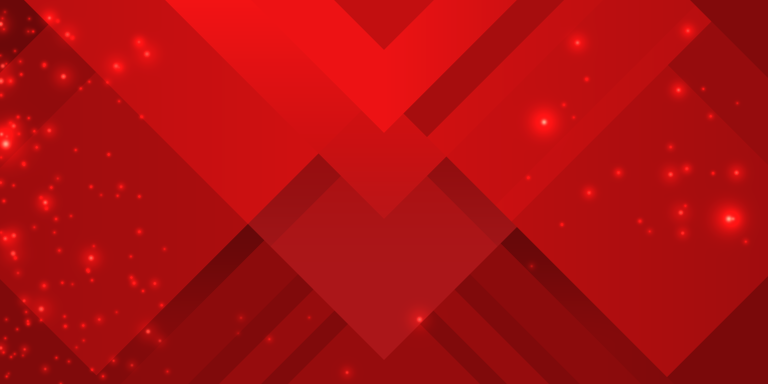
A Shadertoy shader for this background:

```glsl
// Chevron tips, measured down from the top edge
const float TIP_SMALL = 0.130;
const float TIP_BRIGHT = 0.346;
const float TIP_MIDDLE = 0.570;
const float TIP_LARGE = 0.9375;

// Inner edges of the side panels along the two diagonals
const float LEFT_EDGE = 0.229;
const float RIGHT_EDGE = 0.245;

// Tints and sparks
const vec3 RED = vec3(1.0, 0.077, 0.084);
const vec3 CHEVRON_HAZE = vec3(0.0, 0.035, 0.04);
const vec3 HALO = vec3(1.0, 0.07, 0.06);
const vec3 CORE = vec3(0.75, 0.55, 0.45);
const int LEFT_SPARKS = 120;
const int RIGHT_SPARKS = 26;
const int LOW_SPARKS = 8;

float hash(float n) {
    return fract(sin(n * 127.1 + 3.7) * 43758.55);
}

// Smooth half plane: one where x lies below the edge
float below(float x, float edge) {
    float w = 0.9 / iResolution.y;
    return 1.0 - smoothstep(edge - w, edge + w, x);
}

float between(float x, float lo, float hi) {
    return below(x, hi) * (1.0 - below(x, lo));
}

// Parallel strips behind the large chevron; t crosses them, fade runs down
float stripLevel(float t, float inner, float fade) {
    float level = mix(0.59, 0.50, between(t, 0.68, 0.75));
    level = mix(level, 0.55, below(t, 0.57));
    level = mix(level, 0.50, between(t, 0.49, 0.57));
    return mix(level, mix(0.40, 0.52, fade), below(t, inner + 0.085));
}

vec3 spark(vec2 p, vec2 center, float size) {
    vec2 d = p - center;
    float r2 = dot(d, d);
    float halo = exp(-r2 / (size * size));
    float bead = exp(-r2 / (0.03 * size * size + 0.000006));
    return HALO * halo * 0.32 + CORE * bead * smoothstep(0.004, 0.035, size)
         + HALO * bead * 0.35;
}

// Random sparks in a box, crowded toward its left side by the power
vec3 sparkField(vec2 p, vec2 lo, vec2 hi, float crowd, int count, float seed) {
    vec3 light = vec3(0.0);
    for (int i = 0; i < count; i++) {
        float n = seed + float(i) * 4.0;
        vec2 r = vec2(pow(hash(n), crowd), hash(n + 1.0));
        float size = mix(0.006, 0.032, pow(hash(n + 2.0), 5.0));
        light += spark(p, mix(lo, hi, r), size) * mix(0.4, 0.95, hash(n + 3.0));
    }
    return light;
}

void mainImage(out vec4 fragColor, in vec2 fragCoord) {
    vec2 p = fragCoord / iResolution.y;
    float x = p.x - 0.5 * iResolution.x / iResolution.y;
    float depth = 1.0 - p.y;

    // Diagonal axes: a grows down-right, b grows down-left
    float a = depth + x;
    float b = depth - x;
    float v = max(a, b);

    // Lower strips, split at the centre line
    float fade = smoothstep(0.58, 0.9, depth);
    float level = mix(stripLevel(b, RIGHT_EDGE, fade), stripLevel(a, LEFT_EDGE, fade), below(x, 0.0));
    level -= 0.04 * smoothstep(0.5, 1.0, abs(x));

    // Large and middle chevrons, with side arms that fade downward
    float large = below(v, TIP_LARGE);
    float armFade = smoothstep(0.4, 0.68, depth);
    float armLevel = mix(0.57, 0.63, max(armFade, 0.4 * below(x, 0.0)));
    float arm = max(below(a, TIP_BRIGHT), below(b, TIP_BRIGHT));
    level = mix(level, mix(0.67, armLevel, arm), large);
    float middle = below(v, TIP_MIDDLE);
    level = mix(level, 0.91 - 0.32 * depth, middle);

    // Left side: corner, diamond and bright band
    float left = below(a, LEFT_EDGE);
    float leftLevel = mix(0.57, 0.42, below(a, -0.81));
    float leftDiamond = between(a, -0.5625, LEFT_EDGE) * below(b, 1.727);
    leftLevel = mix(leftLevel, 0.70 + 0.08 * x, leftDiamond);
    leftLevel = mix(leftLevel, 0.50, 1.0 - below(b, 1.727));
    leftLevel = mix(leftLevel, 0.84 + 0.12 * x, large);
    leftLevel = mix(leftLevel, 0.95 - 0.38 * depth, middle);
    level = mix(level, leftLevel, left);

    // Right side: stacked bands, diamond and corners
    float right = below(b, RIGHT_EDGE);
    float rightLevel = 0.81 - 0.13 * x;
    rightLevel += 0.02 * below(a, TIP_MIDDLE);
    rightLevel = mix(rightLevel, 0.65, below(a, 0.469));
    float rightDiamond = 1.0 - below(a, 0.909);
    rightLevel = mix(rightLevel, 0.77 - 0.14 * x, rightDiamond);
    rightLevel += 0.02 * between(a, 0.825, 0.909);
    rightLevel = mix(rightLevel, 0.59, below(b, -0.57) * rightDiamond);
    rightLevel = mix(rightLevel, 0.51, below(b, -0.797));
    rightLevel = mix(rightLevel, 0.48, 1.0 - below(a, 1.719));
    level = mix(level, rightLevel, right);

    // Bright top chevron with its small inner triangle
    level = mix(level, 0.93 - 0.35 * max(x, 0.0), below(v, TIP_BRIGHT));
    level = mix(level, 0.76, below(v, TIP_SMALL));

    vec3 color = RED * level;
    color += CHEVRON_HAZE * large * (1.0 - left) * (1.0 - right) * smoothstep(0.3, 0.7, depth);

    // Scattered sparks and three leading lights
    color += sparkField(p, vec2(0.0), vec2(0.43, 1.0), 1.8, LEFT_SPARKS, 11.0);
    color += sparkField(p, vec2(1.25, 0.24), vec2(2.0, 1.0), 0.7, RIGHT_SPARKS, 613.0);
    color += sparkField(p, vec2(0.4, 0.0), vec2(1.2, 0.18), 1.4, LOW_SPARKS, 907.0) * 0.6;
    color += spark(p, vec2(0.015, 0.625), 0.05);
    color += spark(p, vec2(1.417, 0.682), 0.036);
    color += spark(p, vec2(1.898, 0.43), 0.04);

    fragColor = vec4(clamp(color, 0.0, 1.0), 1.0);
}
```
